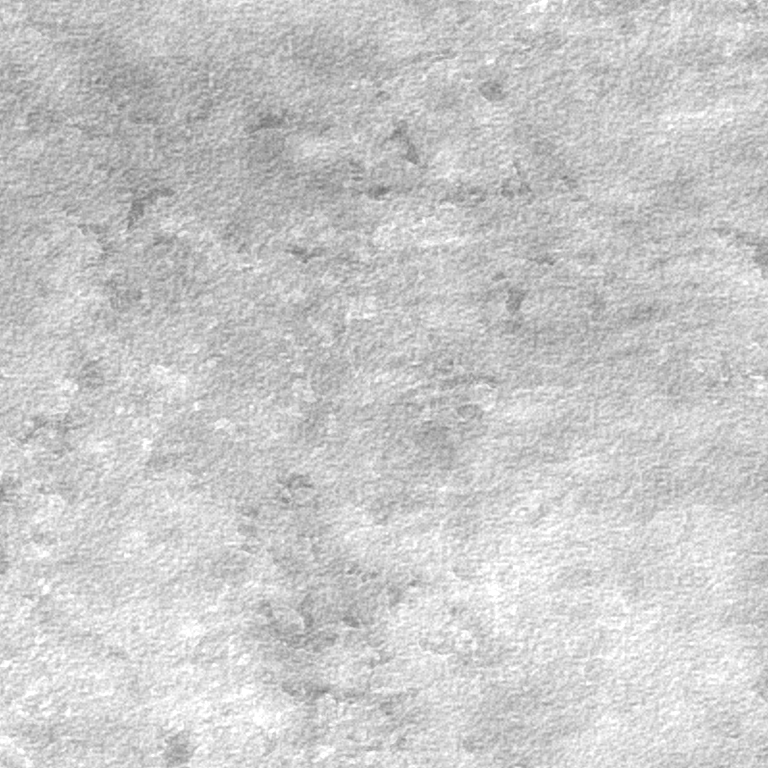
A WebGL 2 fragment shader for this texture:

```glsl
#version 300 es
precision highp float;
// Weathered pale grey plaster: soft cloudy stains, clusters of dark pits with
// lit rims, faint near-horizontal trowel streaks, chalky flecks and fine grain.
// All layers are value noise summed around one base tone.

#define BASE_TONE 0.803
#define CLOUD_AMOUNT 0.27
#define MOTTLE_AMOUNT 0.22
#define STREAK_AMOUNT 0.07
#define PIT_DEPTH 0.125
#define RIM_LIGHT 0.09
#define FLECK_LIGHT 0.10
#define GRAIN_RELIEF 0.15
#define GRAIN_DUST 0.13
#define GRAIN_SCALE 210.0
#define SPECK_CELLS 42.0

uniform vec2 u_resolution;
out vec4 fragColor;

// Integer hash of a lattice cell, giving two values in 0..1
vec2 hash2(vec2 cell) {
    uvec2 v = uvec2(ivec2(cell)) * 1664525u + 1013904223u;
    v.x += v.y * 1664525u;
    v.y += v.x * 1664525u;
    v ^= v >> 16u;
    v.x += v.y * 1664525u;
    v.y += v.x * 1664525u;
    v ^= v >> 16u;
    return vec2(v & 65535u) / 65535.0;
}

float noise(vec2 p) {
    vec2 cell = floor(p), f = fract(p);
    f = f * f * (3.0 - 2.0 * f);
    float low = mix(hash2(cell).x, hash2(cell + vec2(1, 0)).x, f.x);
    float high = mix(hash2(cell + vec2(0, 1)).x, hash2(cell + vec2(1, 1)).x, f.x);
    return mix(low, high, f.y);
}

// Octaves are rotated so the lattice does not show
float fbm(vec2 p, int octaves) {
    float sum = 0.0, weight = 0.5, total = 0.0;
    for (int i = 0; i < octaves; i++) {
        sum += weight * noise(p);
        total += weight;
        weight *= 0.55;
        p = mat2(1.6, 1.2, -1.2, 1.6) * p + 17.3;
    }
    return sum / total;
}

// Ragged small hollows
float pits(vec2 p) {
    return smoothstep(0.55, 0.72, fbm(p * vec2(34.0, 40.0) + 5.0, 4));
}

// Scattered round pale specks
float specks(vec2 p) {
    vec2 q = p * SPECK_CELLS, home = floor(q);
    float cover = 0.0;
    for (int y = -1; y <= 1; y++) {
        for (int x = -1; x <= 1; x++) {
            vec2 cell = home + vec2(x, y);
            vec2 kind = hash2(cell + 311.0);
            float radius = mix(0.06, 0.2, kind.y * kind.y);
            float dist = length(q - cell - hash2(cell + 97.0));
            float spot = 1.0 - smoothstep(radius * 0.5, radius + 0.06, dist);
            cover = max(cover, spot * step(kind.x, 0.13));
        }
    }
    return cover;
}

void main() {
    vec2 p = gl_FragCoord.xy / u_resolution;
    vec2 warp = vec2(fbm(p * 9.0 + 40.0, 3), fbm(p * 9.0 + 80.0, 3)) - 0.5;
    vec2 bent = p + 0.05 * warp;
    float tone = BASE_TONE;

    // Broad stains and mid-sized mottling
    vec2 fromStain = (bent - vec2(0.2, 0.82)) / vec2(0.27, 0.15);
    tone -= 0.085 * exp(-dot(fromStain, fromStain));
    tone += CLOUD_AMOUNT * (fbm(bent * vec2(4.5, 3.6) + 21.0, 5) - 0.5);
    tone += MOTTLE_AMOUNT * (fbm(bent * vec2(17.0, 20.0) + 3.0, 5) - 0.5);

    // Trowel streaks, slightly tilted and patchy
    vec2 along = vec2(p.x + 0.15 * p.y, p.y - 0.12 * p.x) + 0.03 * warp;
    float streakPatch = smoothstep(0.4, 0.65, fbm(p * 4.0 + 60.0, 3));
    float streak = fbm(along * vec2(9.0, 75.0), 2) - 0.5;
    tone += STREAK_AMOUNT * (0.5 + 1.5 * streakPatch) * streak;

    // Clustered pits, lit on their lower left edge
    float cluster = 0.12 + 0.88 * smoothstep(0.42, 0.66, fbm(p * vec2(7.0, 6.0) + 130.0, 4));
    float pit = pits(bent);
    float rim = max(0.0, pits(bent + vec2(0.003, 0.004)) - pit);
    tone += cluster * (RIM_LIGHT * rim - PIT_DEPTH * pit);

    // Chalky flecks and specks
    float chalk = smoothstep(0.4, 0.65, fbm(p * 6.0 + 200.0, 3));
    float fleck = smoothstep(0.6, 0.74, fbm(bent * vec2(62.0, 70.0) + 9.0, 3));
    tone += FLECK_LIGHT * fleck * (0.25 + 0.75 * chalk);
    tone += 0.1 * specks(p);

    // Fine relief lit from the upper left, plus dust
    vec2 g = (p + 0.01 * warp) * GRAIN_SCALE * vec2(0.85, 1.1);
    tone += GRAIN_RELIEF * (noise(g) - noise(g + vec2(-0.5, 0.7)));
    tone += GRAIN_DUST * (noise(p * GRAIN_SCALE * 1.9 + 7.0) - 0.5);

    fragColor = vec4(vec3(clamp(tone, 0.0, 1.0)), 1.0);
}
```
